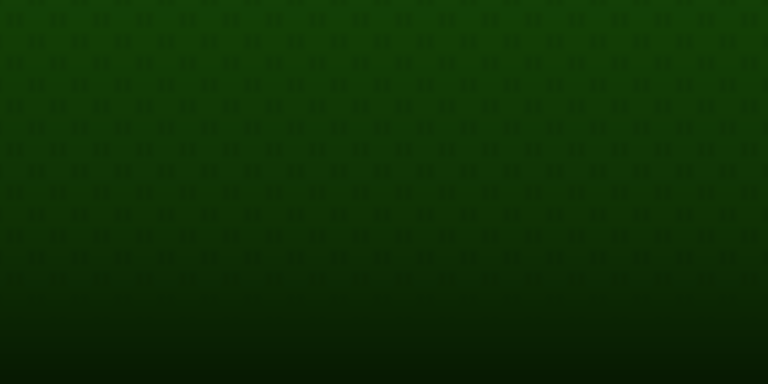
Give the GLSL for this background, as a Shadertoy shader.

```glsl
const vec3 TOP_GREEN = vec3(0.073, 0.250, 0.022);
const vec3 LOW_GREEN = vec3(0.047, 0.154, 0.013);
const vec3 FLOOR_SHADE = vec3(0.55, 0.63, 0.60);  // multiplier at the lower edge
const float FLOOR_HEIGHT = 0.5;

const vec2 SPOT_ORIGIN = vec2(0.039, 0.948);      // in canvas heights
const vec2 SPOT_SPACING = vec2(0.1125, 0.05625);
const vec2 BAR_HALF_SIZE = vec2(0.005, 0.014);
const float BAR_OFFSET = 0.0125;
const float BAR_SOFTNESS = 0.014;
const vec3 SPOT_DARKENING = vec3(0.11, 0.078, 0.08);
const vec2 SPOT_FADE = vec2(0.12, 0.34);          // heights where spots appear

float boxDistance(vec2 p, vec2 halfSize) {
    vec2 d = abs(p) - halfSize;
    return length(max(d, 0.0)) + min(max(d.x, d.y), 0.0);
}

// Vertical gradient, falling off faster near the floor
vec3 backdrop(float height) {
    float depth = clamp(1.0 - height / FLOOR_HEIGHT, 0.0, 1.0);
    vec3 green = mix(LOW_GREEN, TOP_GREEN, height);
    return green * mix(vec3(1.0), FLOOR_SHADE, depth * depth);
}

// Staggered lattice of soft twin bars
float spotMask(vec2 p) {
    vec2 cell = (p - SPOT_ORIGIN) / SPOT_SPACING;
    float row = round(cell.y);
    cell.x -= 0.5 * mod(row, 2.0);
    vec2 local = (cell - round(cell)) * SPOT_SPACING;
    local.x = abs(local.x) - BAR_OFFSET;
    float d = boxDistance(local, BAR_HALF_SIZE);
    return 1.0 - smoothstep(-0.5 * BAR_SOFTNESS, BAR_SOFTNESS, d);
}

void mainImage(out vec4 fragColor, in vec2 fragCoord) {
    vec2 p = fragCoord / iResolution.y;
    float spots = spotMask(p) * smoothstep(SPOT_FADE.x, SPOT_FADE.y, p.y);
    vec3 color = backdrop(p.y) * (1.0 - SPOT_DARKENING * spots);
    fragColor = vec4(color, 1.0);
}
```
